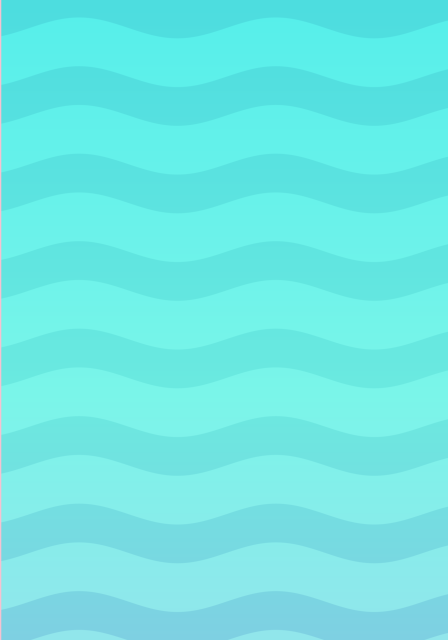
Give the GLSL for this background, as a Shadertoy shader.

```glsl
// Stacked bands of sine waves in turquoise, fading to pale blue at the bottom.

// Lengths are fractions of the canvas height.
#define BAND_PERIOD 0.1367   // vertical spacing of the waves
#define BAND_START  0.0436   // mean depth of the first light band
#define LIGHT_SHARE 0.557    // part of each period that is light
#define WAVE_LENGTH 0.3075
#define WAVE_HEIGHT 0.0163
#define CREST_X     0.1235
#define KNEE_DEPTH  0.62     // depth of the middle gradient stop
#define RIM_WIDTH   0.0020   // thin pink strip on the left

const float TAU = 6.2831853;

const vec3 LIGHT_TOP    = vec3(0.335, 0.935, 0.918);
const vec3 LIGHT_MIDDLE = vec3(0.480, 0.960, 0.915);
const vec3 LIGHT_BOTTOM = vec3(0.570, 0.900, 0.922);
const vec3 DARK_TOP     = vec3(0.300, 0.865, 0.876);
const vec3 DARK_MIDDLE  = vec3(0.420, 0.915, 0.878);
const vec3 DARK_BOTTOM  = vec3(0.495, 0.815, 0.886);
const vec3 RIM_PINK     = vec3(0.960, 0.760, 0.820);

// Vertical gradient through three colours
vec3 gradient(vec3 top, vec3 middle, vec3 bottom, float depth) {
    vec3 upper = mix(top, middle, clamp(depth / KNEE_DEPTH, 0.0, 1.0));
    float lower = clamp((depth - KNEE_DEPTH) / (1.0 - KNEE_DEPTH), 0.0, 1.0);
    return mix(upper, bottom, lower);
}

// Signed vertical distance to the nearest light band, negative inside
float lightBand(float x, float depth) {
    float crest = WAVE_HEIGHT * cos(TAU * (x - CREST_X) / WAVE_LENGTH);
    float phase = (depth - BAND_START + crest) / BAND_PERIOD;
    float fromCentre = abs(fract(phase - 0.5 * LIGHT_SHARE + 0.5) - 0.5);
    return (fromCentre - 0.5 * LIGHT_SHARE) * BAND_PERIOD;
}

void mainImage(out vec4 fragColor, in vec2 fragCoord) {
    vec2 p = fragCoord / iResolution.y;
    float depth = 1.0 - p.y;
    float soft = 0.75 / iResolution.y;

    vec3 light = gradient(LIGHT_TOP, LIGHT_MIDDLE, LIGHT_BOTTOM, depth);
    vec3 dark = gradient(DARK_TOP, DARK_MIDDLE, DARK_BOTTOM, depth);

    // Wave bands
    vec3 color = mix(light, dark, smoothstep(-soft, soft, lightBand(p.x, depth)));

    // Left rim
    color = mix(RIM_PINK, color, smoothstep(-soft, soft, p.x - RIM_WIDTH));

    fragColor = vec4(color, 1.0);
}
```
